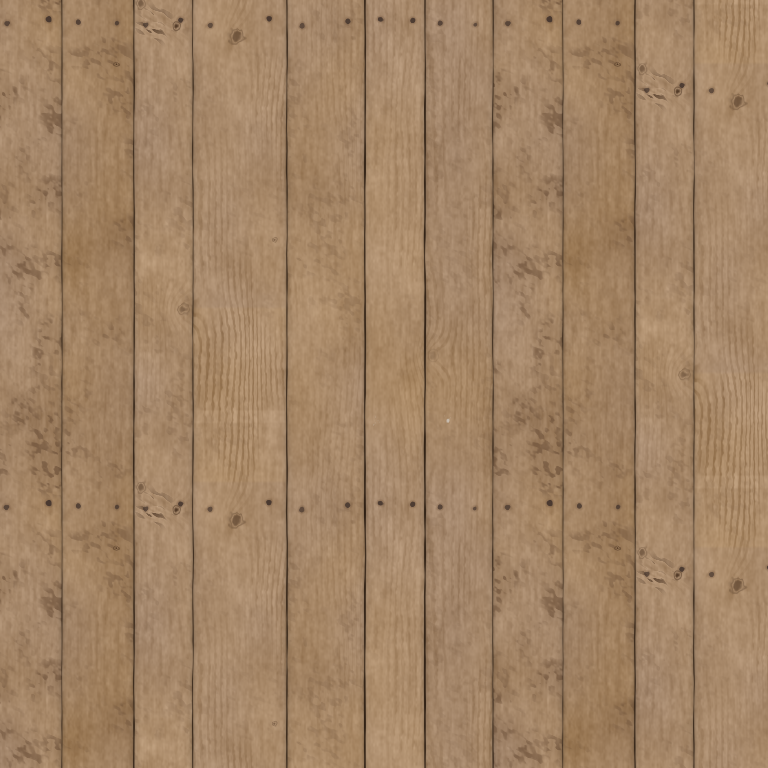
This texture is drawn by a Shadertoy shader. Its source:

```glsl
// Weathered timber boards with thin dark seams, fine grain, nails, knots and paint flecks.

const vec2 TILE = vec2(0.6523, 0.63);      // size of a group of seven boards
const vec2 ORIGIN = vec2(-0.0104, 0.341);  // left edge and nail row
const float EDGES[8] = float[8](0.0, 0.0911, 0.1849, 0.2617, 0.3841, 0.4857, 0.5638, 0.6523);

// Half width and darkness of each left seam
const vec2 SEAMS[7] = vec2[7](vec2(0.0007, 0.75), vec2(0.0007, 0.55), vec2(0.0008, 0.85),
    vec2(0.0006, 0.8), vec2(0.0008, 0.85), vec2(0.001, 0.95), vec2(0.001, 0.95));

// Tone, stain and ring strength of each board
const vec3 BOARDS[7] = vec3[7](vec3(0.66, 0.85, 0.1), vec3(0.58, 0.6, 0.14),
    vec3(0.84, 0.35, 0.14), vec3(0.77, 0.15, 0.36), vec3(0.7, 0.32, 0.2),
    vec3(0.86, 0.1, 0.24), vec3(0.78, 0.22, 0.32));

// Knots: x, height in tile, radius, darkness
const vec4 KNOTS[7] = vec4[7](
    vec4(0.318, -0.029, 0.01, 0.55), vec4(0.241, -0.008, 0.006, 0.9),
    vec4(0.193, 0.039, 0.008, 0.5), vec4(0.249, 0.405, 0.008, 0.45),
    vec4(0.162, -0.087, 0.0035, 0.9), vec4(0.368, 0.55, 0.004, 0.5),
    vec4(0.574, 0.31, 0.008, 0.18));

const vec3 WOOD_DARK = vec3(0.565, 0.44, 0.315);
const vec3 WOOD_LIGHT = vec3(0.7, 0.58, 0.46);
const vec3 STAIN = vec3(0.42, 0.31, 0.22);
const vec3 KNOT = vec3(0.29, 0.2, 0.13);
const vec3 NAIL = vec3(0.27, 0.21, 0.18);
const vec3 SEAM = vec3(0.2, 0.14, 0.09);
const vec3 PAINT = vec3(0.83, 0.81, 0.78);

float hash(vec2 p) {
    vec3 q = fract(p.xyx * 0.1031);
    q += dot(q, q.yzx + 33.33);
    return fract((q.x + q.y) * q.z);
}

// Value noise that repeats vertically
float noise(vec2 p, float rows) {
    vec2 i = floor(p), f = fract(p);
    f = f * f * (3.0 - 2.0 * f);
    float y0 = mod(i.y, rows), y1 = mod(i.y + 1.0, rows);
    return mix(mix(hash(vec2(i.x, y0)), hash(vec2(i.x + 1.0, y0)), f.x),
               mix(hash(vec2(i.x, y1)), hash(vec2(i.x + 1.0, y1)), f.x), f.y);
}

float fbm(vec2 p, vec2 freq, int octaves) {
    float sum = 0.0, total = 0.0, amp = 1.0;
    for (int i = 0; i < octaves; i++) {
        sum += amp * noise(p * freq, freq.y);
        total += amp;
        freq *= 2.0;
        amp *= 0.5;
    }
    return sum / total;
}

// Offset to a point in the tile, wrapping vertically
vec2 offsetTo(vec2 p, vec2 c) {
    return vec2(p.x - c.x, (fract(p.y - c.y + 0.5) - 0.5) * TILE.y);
}

float disc(float r, float inner, float outer) {
    return 1.0 - smoothstep(inner, outer, r);
}

float band(float lo, float hi, float soft, float t) {
    return smoothstep(lo - soft, lo + soft, t) * disc(t, hi - soft, hi + soft);
}

void mainImage(out vec4 fragColor, in vec2 fragCoord) {
    vec2 uv = fragCoord / iResolution.xy;
    float aa = 0.6 / iResolution.y;

    // Locate the board; later boards slip down
    float across = uv.x - ORIGIN.x + 0.0016 * (fbm(uv, vec2(8, 18), 3) - 0.5);
    float group = floor(across / TILE.x);
    float x = across - group * TILE.x;
    int id = 0;
    for (int i = 1; i < 7; i++) id += int(x >= EDGES[i]);
    float slip = group * 7.0 + float(id) >= 9.0 ? 0.085 : 0.0;
    vec2 p = vec2(x, fract((uv.y - ORIGIN.y + slip) / TILE.y));
    vec2 s = p + vec2(float(id) * 3.7 + 1.0, 0);
    vec3 board = BOARDS[id];

    // Knots darken the wood and bend the grain
    float knot = 0.0, bend = 0.0, rough = fbm(s, vec2(180, 90), 2);
    for (int i = 0; i < 7; i++) {
        vec4 k = KNOTS[i];
        float r = length(offsetTo(p, k.xy)) / k.z + 0.9 * (rough - 0.5);
        knot = max(knot, k.w * max(disc(r, 0.2, 0.8), 0.6 * band(0.75, 1.0, 0.18, r)));
        bend += 2.5 * exp(-r * r * 0.12);
    }

    // Broad tone, fibres, grit and growth rings
    float broad = fbm(s, vec2(14, 6), 4);
    float fibre = fbm(s, vec2(250, 22), 2);
    float grit = noise(s * vec2(420, 150), 150.0);
    float phase = x * 120.0 + 5.0 * fbm(s, vec2(12, 3), 2) + bend + 0.35 * rough;
    float ring = band(0.55, 0.9, 0.1, fract(phase)) * smoothstep(0.2, 0.65, noise(s * vec2(26, 7), 7.0));
    float tone = board.x + 0.65 * broad + 0.5 * fibre + 0.4 * rough + 0.22 * grit - 0.885;

    // Brown end, bleached blotches, resawn patch
    float resawn = id == 3 ? band(0.05, 0.41, 0.004, p.y) : 0.0;
    if (id == 1) tone -= 0.22 * smoothstep(0.47, 0.52, p.y) * disc(p.y, 0.52, 1.0);
    if (id == 2) tone += 0.5 * band(0.48, 0.66, 0.06, p.y) * smoothstep(0.4, 0.65, broad);
    tone += resawn * (0.14 + 0.2 * band(0.172, 0.198, 0.003, p.y));
    tone -= (board.z + 0.25 * resawn) * ring;
    vec3 color = mix(WOOD_DARK, WOOD_LIGHT, tone);
    color += vec3(0.02, 0, -0.05) * (fbm(s + 9.0, vec2(10, 4), 2) - 0.45 + 0.3 * resawn);

    // Smudges broken up by pores
    float cloud = smoothstep(0.42, 0.72, fbm(s, vec2(26, 14), 4));
    float pores = smoothstep(0.5, 0.75, fbm(s + vec2(5, 0.6 * x), vec2(130, 100), 2));
    color = mix(color, STAIN, board.y * (cloud * (0.2 + 0.5 * pores) + 0.1 * pores));

    // Splinters beside the knots
    float torn = disc(length(offsetTo(p, vec2(0.212, -0.005))), 0.0, 0.035);
    float splinter = fbm(p + 0.5 * p.yx, vec2(110, 90), 2);
    color += torn * 0.3 * (splinter - 0.45);
    color = mix(color, KNOT, max(knot, 0.8 * torn * smoothstep(0.6, 0.72, splinter)));

    // Two nails per board and flecks of paint
    for (int i = 0; i < 2; i++) {
        float side = float(i), jitter = hash(vec2(id, i + 5)) - 0.5;
        float nailX = mix(EDGES[id], EDGES[id + 1], 0.23 + 0.54 * side + 0.09 * jitter);
        float nail = length(offsetTo(p, vec2(nailX, 0.014 * jitter))) + 0.003 * (rough - 0.5);
        color = mix(color, STAIN, 0.35 * disc(nail, 0.003, 0.007));
        color = mix(color, NAIL, (0.8 + 0.3 * jitter) * disc(nail, 0.0032 - aa, 0.0032 + aa));
        float fleck = length(offsetTo(p, vec2(0.4987 + 0.0951 * side, 0.177))) + 0.012 * (rough - 0.5);
        color = mix(color, PAINT, 0.75 * disc(fleck, 0.002, 0.005));
    }

    // Shaded board edges and uneven seams
    float left = x - EDGES[id], right = EDGES[id + 1] - x;
    float gap = min(left, right), worn = fbm(uv, vec2(9, 36), 2);
    vec2 seam = SEAMS[left < right ? id : (id + 1) % 7];
    float width = seam.x * (0.6 + 0.8 * worn);
    color *= 1.0 - 0.2 * exp(-gap / 0.0025) * (0.5 + worn);
    color = mix(color, SEAM, seam.y * (0.75 + 0.4 * worn) * disc(gap, width - aa, width + aa));
    fragColor = vec4(clamp(color, 0.0, 1.0), 1);
}
```
